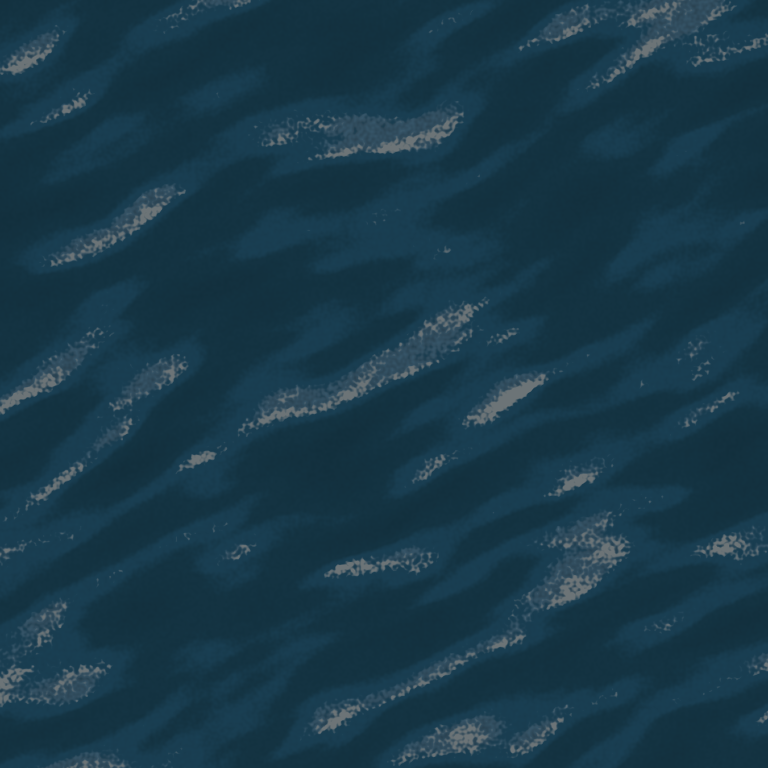
This texture is drawn by a WebGL 1 fragment shader. Its source:

```glsl
precision highp float;

uniform vec2 u_resolution;

#define WAVE_ANGLE 0.50
#define WAVE_SCALE vec2(4.4, 15.5)
#define BEND 0.045
#define CREST_LEVEL 0.052
#define CREST_SOFTNESS 0.11
#define GLINT_LEVEL 0.345
#define GRAIN_SCALE 185.0
#define GRAIN_AMOUNT 0.13
#define TROUGH_COLOR vec3(0.077, 0.200, 0.258)
#define CREST_COLOR vec3(0.098, 0.242, 0.318)
#define SHEEN_COLOR vec3(0.190, 0.300, 0.368)
#define SPARKLE_COLOR vec3(0.425, 0.455, 0.465)

vec2 gradientAt(vec2 cell) {
  vec3 h = fract(vec3(cell.xyx) * vec3(0.1031, 0.1030, 0.0973));
  h += dot(h, h.yzx + 33.33);
  float angle = 6.28318 * fract((h.x + h.y) * h.z);
  return vec2(cos(angle), sin(angle));
}

float gradientNoise(vec2 p) {
  vec2 i = floor(p);
  vec2 f = p - i;
  vec2 w = f * f * f * (f * (f * 6.0 - 15.0) + 10.0);
  vec2 e = vec2(0.0, 1.0);
  float bottom = mix(dot(gradientAt(i), f),
                     dot(gradientAt(i + e.yx), f - e.yx), w.x);
  float top = mix(dot(gradientAt(i + e.xy), f - e.xy),
                  dot(gradientAt(i + e.yy), f - e.yy), w.x);
  return mix(bottom, top, w.y);
}

// Sum of octaves, sheared between layers to hide the lattice
float waveHeight(vec2 p) {
  float sum = 0.0;
  float amplitude = 1.0;
  for (int octave = 0; octave < 3; octave++) {
    sum += amplitude * gradientNoise(p);
    p = vec2(p.x * 1.9 + p.y * 0.15, p.y * 1.8) + vec2(17.3, 41.7);
    amplitude *= 0.38;
  }
  return sum;
}

void main() {
  vec2 uv = gl_FragCoord.xy / min(u_resolution.x, u_resolution.y);

  // Wave frame: x runs along the crests, y across them
  float c = cos(WAVE_ANGLE);
  float s = sin(WAVE_ANGLE);
  vec2 along = vec2(c * uv.x + s * uv.y, c * uv.y - s * uv.x);
  along.y += BEND * gradientNoise(uv * 2.6 + 7.0);
  along.y += 0.2 * BEND * gradientNoise(uv * 9.0 + 31.0);
  vec2 wave = along * WAVE_SCALE + vec2(23.0, 61.0);

  float height = waveHeight(wave);
  float slope = height - waveHeight(wave - vec2(0.0, 0.15));
  float grain = gradientNoise(uv * GRAIN_SCALE)
              + 0.6 * gradientNoise(uv * GRAIN_SCALE * 0.45 + 90.0);
  float patches = gradientNoise(along * vec2(14.0, 34.0) + 50.0);

  // Broad water tones
  float crest = smoothstep(CREST_LEVEL - CREST_SOFTNESS,
                           CREST_LEVEL + CREST_SOFTNESS,
                           height + 0.04 * grain);
  vec3 color = TROUGH_COLOR * (1.0 + 0.12 * min(height + 0.1, 0.0));
  color = mix(color, CREST_COLOR, crest);
  color *= 1.0 + 0.035 * grain;

  // Ragged reflections on the highest crests
  float region = 0.06 * gradientNoise(uv * 2.2 + 13.0);
  float lift = height + region + GRAIN_AMOUNT * grain + 0.08 * patches;
  float glint = smoothstep(GLINT_LEVEL - 0.08, GLINT_LEVEL + 0.05, lift);
  color = mix(color, SHEEN_COLOR * (1.0 + 0.18 * grain), glint);

  // Bright flecks gather in patches and along the lower rim
  float fleck = 1.4 * slope + 0.55 * grain + 0.9 * patches;
  float sparkle = glint * smoothstep(0.06, 0.5, fleck);
  color = mix(color, SPARKLE_COLOR, sparkle);

  gl_FragColor = vec4(color, 1.0);
}
```
